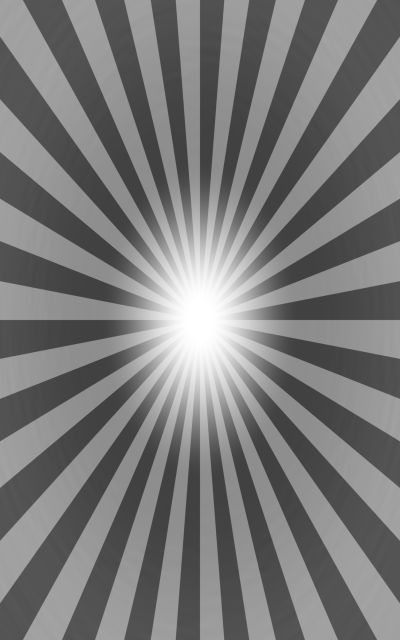
Reproduce this background procedurally as a WebGL 1 fragment shader.

```glsl
precision highp float;
// Grey sunburst of 26 stretched rays around a soft white glow, with faint ring grain.
uniform vec2 u_resolution;

// Thin wavy streaks that follow the rings around the centre, about -1 to 1.
float ringGrain(float radius, float angle) {
  float warp = 2.0 * sin(angle * 5.0 + radius * 7.0) + 1.3 * sin(angle * 13.0 - radius * 11.0);
  float streaks = sin(radius * 95.0 + warp) * 0.6 + sin(radius * 171.0 - warp * 1.7) * 0.4;
  return streaks * (0.6 + 0.4 * sin(angle * 9.0 + radius * 23.0));
}

void main() {
  // Both axes run from -1 to 1, so the burst stretches with the canvas.
  vec2 p = 2.0 * gl_FragCoord.xy / u_resolution - 1.0;
  float radius = max(length(p), 0.0001);
  float angle = atan(p.y, p.x + 0.00001);

  // Alternating rays, smoothed by the pixel size across each edge.
  float edgeDistance = -sin(angle * 26.0) * radius / 26.0;
  float pixel = length(vec2(p.y, p.x) * 2.0 / u_resolution) / radius;
  float ray = smoothstep(-0.7 * pixel, 0.7 * pixel, edgeDistance);
  float grey = mix(0.255, 0.555, ray);

  // Paler rim and subtle grain.
  float rim = smoothstep(0.55, 1.15, radius);
  grey += 0.075 * rim;
  grey += 0.009 * ringGrain(radius, angle) * smoothstep(0.4, 0.9, radius);

  // Central glow.
  float glow = 1.0 - smoothstep(0.05, 0.5, radius);
  grey = mix(grey, 1.0, glow);

  gl_FragColor = vec4(vec3(grey), 1.0);
}
```
